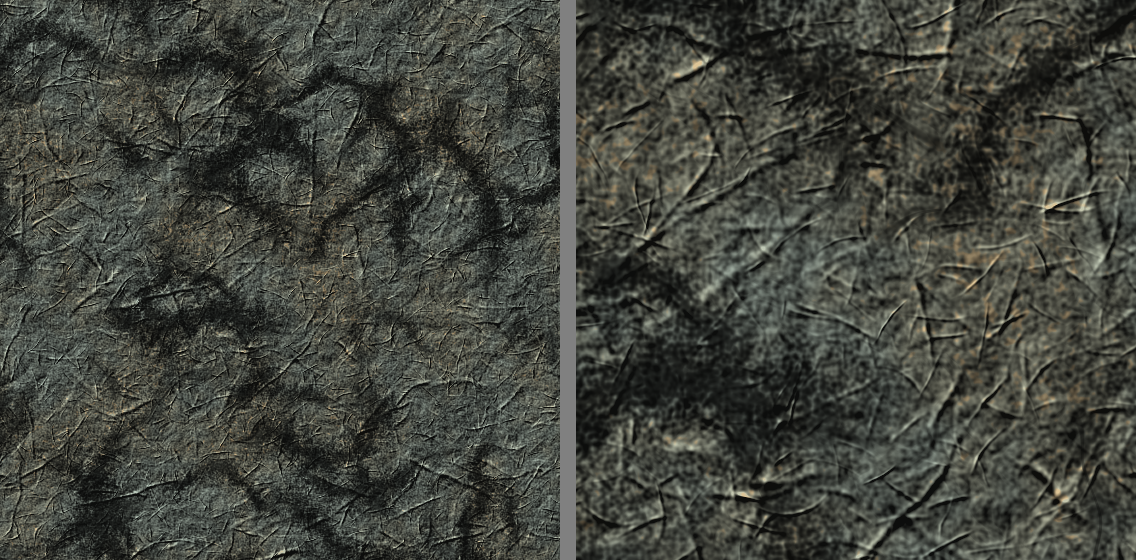
Left: the whole. Right: its middle third, enlarged.
Reproduce this texture procedurally as a Shadertoy shader.

```glsl
// Dark crumpled stone: scattered embossed creases over rough ridged relief,
// crossed by ragged black veins. Strokes are lit analytically across their
// width; veins follow the zero lines of gradient noise, and tints drift slowly.

const vec3  COOL_STONE  = vec3(0.94, 1.02, 0.95);
const vec3  WARM_STONE  = vec3(0.99, 1.00, 0.87);
const vec3  OCHRE       = vec3(1.20, 0.98, 0.68);
const vec2  LIGHT_DIR   = vec2(-0.6, 0.8);
const float BASE_TONE   = 0.315;
const float PATCH_GAIN  = 0.055;
const float ROUGH_GAIN  = 1.25;
const float ROUGH_STEP  = 0.003;
const float CREASE_GAIN = 0.31;
const float CREASE_WIDTH = 0.0085;
const float CRACK_GAIN  = 0.13;
const float GRAIN_GAIN  = 0.21;
const float VEIN_DEPTH  = 0.68;
const float VEIN_WIDTH  = 0.19;
const float MIN_TONE    = 0.05;
const float MAX_TONE    = 0.78;
const float TAU = 6.2831853;

vec2 hash22(vec2 p) {
    vec3 q = fract(p.xyx * vec3(0.1031, 0.1030, 0.0973));
    q += dot(q, q.yzx + 33.33);
    return fract((q.xx + q.yz) * q.zy);
}

float corner(vec2 cell, vec2 offset) {
    float a = TAU * hash22(cell).x;
    return dot(vec2(cos(a), sin(a)), offset);
}

float gradientNoise(vec2 p) {
    vec2 i = floor(p), f = p - i;
    vec2 u = f * f * f * (f * (f * 6.0 - 15.0) + 10.0);
    vec2 e = vec2(1.0, 0.0);
    float low  = mix(corner(i, f), corner(i + e, f - e), u.x);
    float high = mix(corner(i + e.yx, f - e.yx), corner(i + e.xx, f - e.xx), u.x);
    return mix(low, high, u.y);
}

// Folded noise: sharp valleys at several scales
float roughHeight(vec2 p) {
    float height = 0.0, amp = 0.8, scale = 17.0;
    for (int i = 0; i < 4; i++) {
        height += amp * abs(gradientNoise(p * scale + 17.3 * float(i)));
        amp *= 0.56;
        scale *= 2.1;
    }
    return height;
}

// One layer of bent, tapering strokes: x = lit relief, y = dark crack
vec2 creaseLayer(vec2 p, float scale, float seed) {
    vec2 sum = vec2(0.0);
    vec2 g = p * scale, home = floor(g);
    for (int k = 0; k < 18; k++) {
        int n = k % 9;
        vec2 cell = home + vec2(n % 3 - 1, n / 3 - 1);
        vec2 id = cell + seed + 57.0 * float(k / 9);
        vec2 place = hash22(id + 100.0), shape = hash22(id + 231.0);
        vec2 style = hash22(id + 377.0);

        float angle = TAU * shape.x;
        vec2 along = vec2(cos(angle), sin(angle));
        vec2 across = vec2(-along.y, along.x);
        vec2 d = g - cell - place;
        float x = dot(d, along);
        float y = dot(d, across) + 0.7 * (style.y - 0.5) * x * x;

        float halfLength = mix(0.3, 0.85, shape.y);
        float taper = 1.0 - smoothstep(0.3, 1.0, abs(x) / halfLength);
        float width = CREASE_WIDTH * sqrt(scale) * mix(0.6, 1.2, place.x);
        float u = y / width;
        float profile = exp(-u * u) * taper;
        float strength = mix(0.3, 1.0, style.x * style.x);
        float facing = dot(across, LIGHT_DIR);
        float lit = facing + 0.45 * sign(facing);
        sum.x += profile * strength * (2.0 * u * lit + 0.2);
        sum.y += profile * step(0.65, style.x);
    }
    return sum;
}

// Dark band along a noise zero line, kept only in some regions,
// with a thin black crack at its core
float vein(vec2 p, float scale, float seed, float ragged) {
    float line = abs(gradientNoise(p * scale + seed));
    float region = smoothstep(-0.15, 0.2, gradientNoise(p * scale * 0.8 + seed + 41.0));
    float band = region * (1.0 - smoothstep(0.0, VEIN_WIDTH, line + ragged));
    float core = 0.8 * (1.0 - smoothstep(0.004, 0.022, line));
    return max(band, core * smoothstep(-0.25, 0.05, ragged + region - 0.3));
}

void mainImage(out vec4 fragColor, in vec2 fragCoord) {
    vec2 p = fragCoord / iResolution.y;

    // Shared noise and a slight warp that bends every line
    float mid = gradientNoise(p * 38.0 + 5.0);
    float fine = gradientNoise(p * 120.0 + 9.0);
    float grain = gradientNoise(p * 290.0 + 3.0);
    vec2 warp = vec2(gradientNoise(p * 21.0 + 71.0), gradientNoise(p * 21.0 + 133.0));
    vec2 bent = p + 0.009 * warp + 0.0015 * vec2(fine, mid);

    // Rough relief and creases
    float rough = roughHeight(bent) - roughHeight(bent + LIGHT_DIR * ROUGH_STEP);
    vec2 crease = vec2(0.0);
    float scale = 6.0;
    for (int i = 0; i < 4; i++) {
        crease += creaseLayer(bent, scale, 19.0 * float(i));
        scale *= 1.8;
    }
    crease *= clamp(0.85 + 1.2 * mid + 0.7 * fine, 0.2, 1.6);

    // Stone tone
    float cloud = gradientNoise(p * 9.0 + 23.0) + 0.9 * gradientNoise(p * 23.0 + 67.0);
    float tone = BASE_TONE + PATCH_GAIN * cloud;
    tone += ROUGH_GAIN * rough + CREASE_GAIN * crease.x;
    tone -= CRACK_GAIN * min(crease.y, 1.2);
    tone += GRAIN_GAIN * (grain + 0.4 * fine);

    // Veins with crumbling edges
    float ragged = 0.10 * mid + 0.08 * fine + 0.10 * grain;
    vec2 veinPos = p + 0.016 * warp;
    float dark = max(vein(veinPos, 4.6, 11.0, ragged), vein(veinPos, 7.0, 83.0, ragged));
    tone *= 1.0 - VEIN_DEPTH * dark;
    tone = clamp(tone, MIN_TONE, MAX_TONE);

    // Mineral tint
    float warmth = gradientNoise(p * 6.0 + 151.0) + 0.5 * mid;
    vec3 tint = mix(COOL_STONE, WARM_STONE, smoothstep(-0.35, 0.35, warmth));
    float rust = smoothstep(0.42, 0.75, 0.7 * warmth + 0.9 * fine + 0.5 * grain);
    tint = mix(tint, OCHRE, 0.6 * rust * (1.0 - dark));

    fragColor = vec4(tone * tint, 1.0);
}
```
